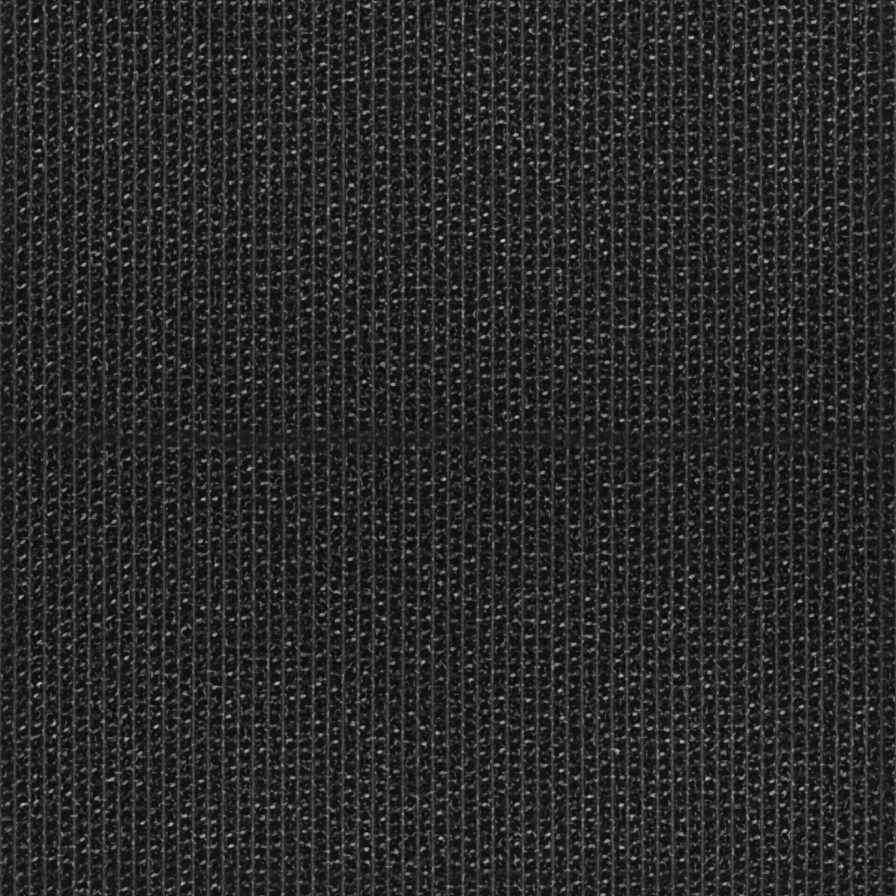
Reproduce this texture procedurally as a WebGL 2 fragment shader.

```glsl
#version 300 es
precision highp float;
// Black ribbed knit: columns of dark beads, grey ribs, bright thread glints and pressed seams.

uniform vec2 u_resolution;
out vec4 outColor;

const vec2 STITCHES = vec2(60.0, 67.0);
const vec3 BEAD_BLACK = vec3(0.052, 0.052, 0.064);
const vec3 YARN_DARK = vec3(0.138, 0.138, 0.146);
const vec3 RIB_GREY = vec3(0.31, 0.31, 0.315);
const vec3 GLINT_GREY = vec3(0.58, 0.58, 0.59);
const vec3 SEAM_DARK = vec3(0.125, 0.125, 0.127);

float hash(vec2 p) {
    vec3 q = fract(p.xyx * vec3(0.1031, 0.1030, 0.0973));
    q += dot(q, q.yzx + 33.33);
    return fract((q.x + q.y) * q.z);
}

vec2 gradientAt(vec2 corner) {
    float angle = 6.28318 * hash(corner);
    return vec2(cos(angle), sin(angle));
}

// Gradient noise, roughly -0.7 to 0.7.
float gradientNoise(vec2 p) {
    vec2 i = floor(p);
    vec2 f = fract(p);
    vec2 w = f * f * f * (f * (f * 6.0 - 15.0) + 10.0);
    vec2 e = vec2(1.0, 0.0);
    float a = dot(gradientAt(i), f);
    float b = dot(gradientAt(i + e.xy), f - e.xy);
    float c = dot(gradientAt(i + e.yx), f - e.yx);
    float d = dot(gradientAt(i + e.xx), f - e.xx);
    return mix(mix(a, b, w.x), mix(c, d, w.x), w.y);
}

// Soft ellipse mask: 1 inside, 0 outside.
float ellipse(vec2 p, vec2 radius, float soft) {
    float d = (length(p / radius) - 1.0) * min(radius.x, radius.y);
    return 1.0 - smoothstep(-soft, soft, d);
}

// Soft band mask around zero distance.
float band(float d, float halfWidth, float soft) {
    return 1.0 - smoothstep(halfWidth - soft, halfWidth + soft, abs(d));
}

// Stitch coordinates: straight columns, each shifted and slanted, most so at the left.
vec2 stitchSpace(vec2 uv) {
    vec2 sway = vec2(gradientNoise(uv * vec2(2.0, 3.0)),
                     gradientNoise(uv * vec2(5.0, 2.0) + 17.0));
    vec2 p = uv * STITCHES + sway * vec2(0.12, 0.8);
    float slant = mix(0.55, 0.15, smoothstep(0.0, 0.35, uv.x));
    p.y += 0.6 * hash(vec2(floor(p.x), 7.0)) - slant * (fract(p.x) - 0.5);
    return p;
}

// Small bright thread between two beads, different in each stitch.
float glint(vec2 p, float soft) {
    vec2 shifted = p + vec2(0.0, 0.5);
    vec2 id = floor(shifted);
    vec2 jitter = vec2(hash(id + 3.1), hash(id + 8.7)) - 0.5;
    vec2 q = fract(shifted) - 0.5 - jitter * vec2(0.4, 0.36);
    float strength = mix(0.08, 1.0, pow(hash(id + 21.0), 1.6));
    return strength * ellipse(q, vec2(0.17, 0.13), soft);
}

vec3 knit(vec2 uv, float soft) {
    vec2 p = stitchSpace(uv);
    vec2 q = fract(p) - 0.5;
    float size = mix(0.85, 1.1, hash(floor(p) + 40.0));
    float grain = gradientNoise(uv * vec2(239.0, 229.0));
    float fuzz = gradientNoise(uv * vec2(173.0, 151.0) + 60.0);

    // Fibrous ground and dark beads.
    vec3 color = YARN_DARK * (1.0 + 1.0 * grain + 0.7 * fuzz);
    color = mix(color, BEAD_BLACK, 0.72 * ellipse(q, vec2(0.33, 0.39) * size, soft));

    // Thin, unevenly lit rib between columns.
    float ribLight = clamp(0.68 + 0.7 * gradientNoise(p * vec2(1.0, 1.6)), 0.2, 1.0);
    color = mix(color, RIB_GREY, ribLight * band(0.5 - abs(q.x), 0.085, soft * 0.8));

    // Glints and loose bright fibres.
    color = mix(color, GLINT_GREY, glint(p, soft));
    float speck = smoothstep(0.15, 0.6, grain + 0.4 * fuzz);
    return color + 0.2 * speck;
}

// Pressed creases: one across the middle, fainter ones near the edges.
float seamMask(vec2 uv) {
    float wobble = 0.006 * gradientNoise(uv * vec2(14.0, 9.0));
    float middle = 0.5 * band(uv.y - 0.51 + wobble, 0.009, 0.009);
    float bottom = 0.25 * band(uv.y - 0.022 + wobble, 0.006, 0.006);
    float left = 0.25 * band(uv.x - 0.008 + wobble, 0.008, 0.007);
    float right = 0.35 * band(uv.x - 0.984 + wobble, 0.008, 0.007);
    return max(max(middle, bottom), max(left, right));
}

// Broad uneven light, dimmer towards the middle crease.
float lighting(vec2 uv) {
    float lift = smoothstep(0.0, 0.4, abs(uv.y - 0.48));
    return mix(0.92, 1.05, lift) + 0.08 * gradientNoise(uv * 3.5 + 5.0);
}

void main() {
    vec2 uv = gl_FragCoord.xy / u_resolution;
    float soft = max(0.08, 0.8 * STITCHES.x / u_resolution.x);
    vec3 color = knit(uv, soft) * lighting(uv);
    float smear = 1.0 + 0.6 * gradientNoise(uv * vec2(90.0, 130.0));
    color = mix(color, SEAM_DARK * smear, seamMask(uv));
    outColor = vec4(clamp(color, 0.0, 1.0), 1.0);
}
```
